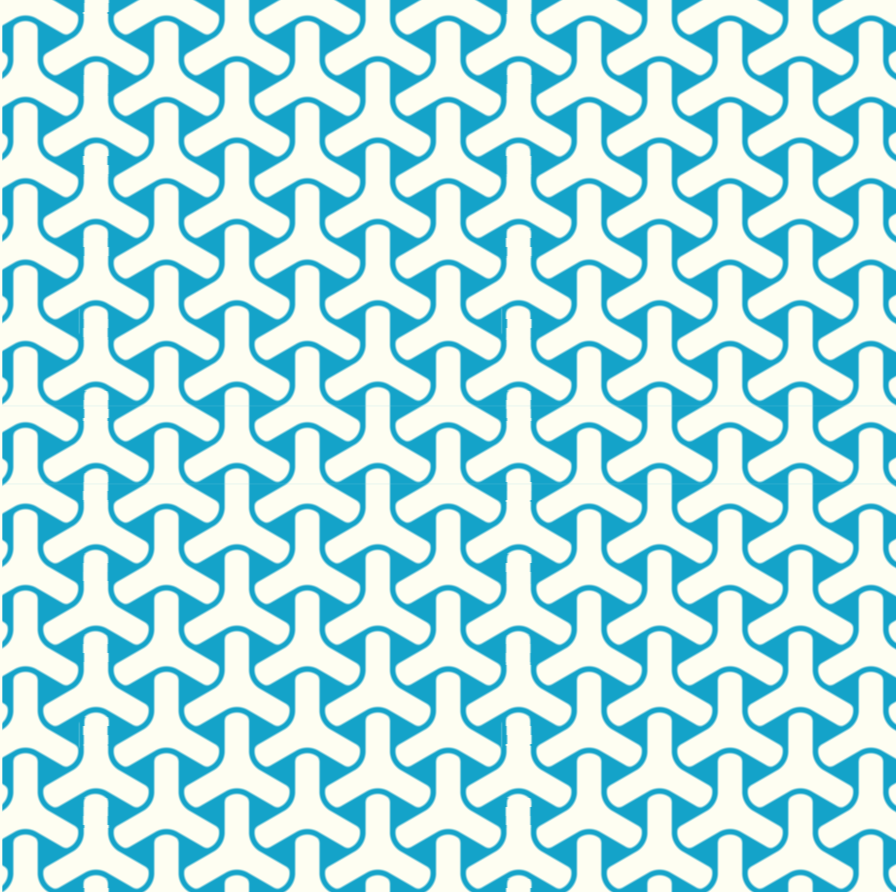
Reproduce this pattern procedurally as a Shadertoy shader.

```glsl
// Interlocking three-armed tiles on a triangular lattice, cream over blue.
// One folded distance function gives each tile filleted notches and domed ends;
// faint seams, hairlines and ragged stems add slight wear.

float hash(vec2 p) {
    return fract(sin(dot(p, vec2(127.1, 311.7))) * 43758.5453);
}

float smoothMax(float a, float b, float k) {
    float h = max(k - abs(a - b), 0.0) / k;
    return max(a, b) + h * h * k * 0.25;
}

// Signed distance to a tile at the origin; neighbouring tiles are one unit away
float tripod(vec2 p) {
    const float halfWidth = 0.15, fillet = 0.27, gap = 0.068;

    // Fold the three arms and their mirror halves onto the upright arm
    vec2 foldNormal = vec2(0.5, -0.8660254);
    p.x = abs(p.x);
    p -= 2.0 * max(dot(p, foldNormal), 0.0) * foldNormal;
    p.x = abs(p.x);

    // Straight side, flaring round the notch between two arms
    vec2 notch = (halfWidth + fillet) * vec2(1.0, 0.57735);
    float side = p.y < notch.y ? fillet - length(p - notch) : p.x - halfWidth;

    // Domed end, concentric with the notch of the tile it points at
    float capY = 1.0 - 2.0 * notch.y;
    if (p.y < capY) return side;
    float cap = length(p - vec2(0.0, capY)) - (fillet - gap);
    return smoothMax(side, cap, 0.03);
}

// Nearest tile over the surrounding columns, odd columns shifted half a step
float tiling(vec2 p) {
    float d = 1e3;
    float nearest = floor(p.x / 0.8660254 + 0.5);
    for (int i = -1; i <= 1; i++) {
        float column = nearest + float(i);
        float shift = 0.5 * mod(column, 2.0);
        float row = floor(p.y - shift + 0.5);
        for (int j = -1; j <= 1; j++) {
            vec2 id = vec2(column, row + float(j));
            vec2 local = p - vec2(column * 0.8660254, id.y + shift);
            // Slightly ragged stems in every sixth column
            if (mod(column, 6.0) < 0.5 && local.y > 0.3)
                local.x += 0.018 * (hash(id + floor(local.y * 9.0)) - 0.5);
            d = min(d, tripod(local));
        }
    }
    return d;
}

// Thin soft line at signed distance d
float hairline(float d, float soft) {
    return 1.0 - smoothstep(0.0, soft, abs(d));
}

void mainImage(out vec4 fragColor, in vec2 fragCoord) {
    vec2 uv = fragCoord / iResolution.y;
    float soft = max(0.9 / iResolution.y, 0.0017);
    float period = 0.0912;
    vec3 cream = vec3(0.995, 0.995, 0.95);
    vec3 blue = vec3(0.08, 0.64, 0.79);

    float d = tiling((uv - vec2(0.1076, 0.9566)) / period) * period;
    float ground = smoothstep(-soft, soft, d);

    // Two pale seams across the sheet
    float seam = max(hairline(uv.y - 0.545, soft), hairline(uv.y - 0.4575, soft));
    ground = mix(ground, 0.5, 0.13 * seam);

    // Short upright scratches on a coarse repeat
    vec2 scratch = mod(uv - vec2(0.0889, 0.176) + 0.235, vec2(0.4735, 0.464)) - 0.235;
    float scratchLength = 1.0 - smoothstep(0.012, 0.016, abs(scratch.y));
    ground = mix(ground, 0.5, 0.4 * scratchLength * hairline(scratch.x, soft));

    // Bare strip along the left edge
    ground *= smoothstep(0.0026 - soft * 0.5, 0.0026 + soft * 0.5, uv.x);

    fragColor = vec4(mix(cream, blue, ground), 1.0);
}
```
